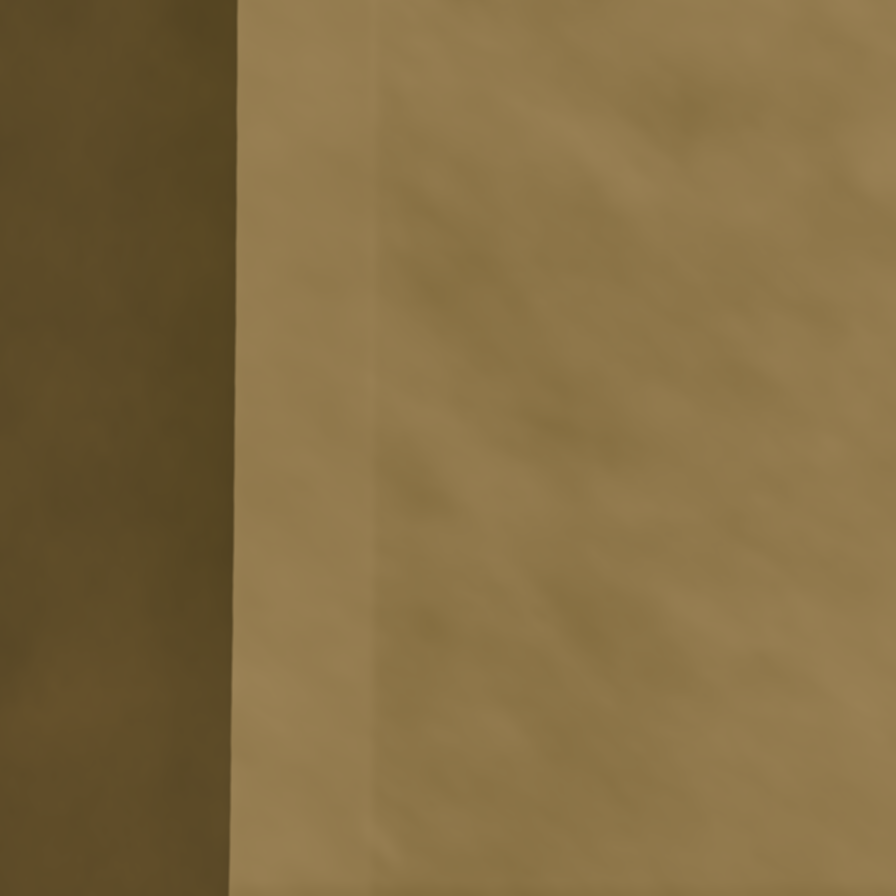
This texture is drawn by a WebGL 2 fragment shader. Its source:

```glsl
#version 300 es
precision highp float;

uniform vec2 u_resolution;
out vec4 fragColor;

const vec3 SHADE = vec3(0.362, 0.292, 0.154);
const vec3 SHADE_DEEP = vec3(0.336, 0.272, 0.132);
const vec3 SHADE_WARM = vec3(0.405, 0.322, 0.172);
const vec3 PAPER_DARK = vec3(0.520, 0.430, 0.252);
const vec3 PAPER_LIGHT = vec3(0.622, 0.522, 0.350);

float hash(vec2 p) {
  return fract(sin(dot(p, vec2(127.1, 311.7))) * 43758.5453);
}

float valueNoise(vec2 p) {
  vec2 cell = floor(p);
  vec2 f = fract(p);
  f = f * f * (3.0 - 2.0 * f);
  float low = mix(hash(cell), hash(cell + vec2(1.0, 0.0)), f.x);
  float high = mix(hash(cell + vec2(0.0, 1.0)), hash(cell + 1.0), f.x);
  return mix(low, high, f.y);
}

float fbm(vec2 p, int octaves) {
  float sum = 0.0;
  float weight = 0.5;
  for (int i = 0; i < octaves; i++) {
    sum += weight * (valueNoise(p) - 0.5);
    p = mat2(1.6, 1.2, -1.2, 1.6) * p + 17.3;
    weight *= 0.5;
  }
  return sum;
}

// Rotates so that x runs along a diagonal falling by the angle
vec2 alongGrain(vec2 p, float angle) {
  float c = cos(angle);
  float s = sin(angle);
  return vec2(c * p.x - s * p.y, s * p.x + c * p.y);
}

// Soft tilted ellipse, one at its centre
float spot(vec2 p, vec2 centre, vec2 radius, float angle) {
  vec2 d = alongGrain(p - centre, angle) / radius;
  return exp(-dot(d, d));
}

// Broad light and dark areas of the lit sheet
float sheetTone(vec2 p) {
  float tone = 0.36 + 0.16 * smoothstep(0.72, 1.0, p.x);
  tone += 0.26 * spot(p, vec2(0.53, 0.92), vec2(0.16, 0.07), 0.6);
  tone += 0.24 * spot(p, vec2(0.81, 0.97), vec2(0.11, 0.06), 0.5);
  tone += 0.12 * spot(p, vec2(0.72, 0.81), vec2(0.12, 0.04), 0.5);
  tone += 0.20 * spot(p, vec2(0.51, 0.49), vec2(0.10, 0.035), 0.8);
  tone += 0.14 * spot(p, vec2(0.74, 0.56), vec2(0.10, 0.04), 0.5);
  tone += 0.18 * spot(p, vec2(0.86, 0.28), vec2(0.17, 0.08), 0.6);
  tone += 0.16 * spot(p, vec2(0.82, 0.11), vec2(0.09, 0.05), 0.7);
  tone -= 0.12 * spot(p, vec2(0.62, 0.68), vec2(0.16, 0.10), 0.3);
  tone -= 0.16 * spot(p, vec2(0.63, 0.56), vec2(0.05, 0.04), 0.4);
  tone -= 0.14 * spot(p, vec2(0.70, 0.50), vec2(0.07, 0.02), 0.3);
  tone -= 0.16 * spot(p, vec2(0.67, 0.27), vec2(0.14, 0.14), 0.6);
  tone -= 0.12 * spot(p, vec2(0.46, 0.34), vec2(0.05, 0.18), 0.0);
  tone -= 0.16 * spot(p, vec2(0.78, 0.89), vec2(0.10, 0.04), 0.4);
  return tone;
}

// Flap between the boundary and the crease
float stripTone(vec2 p) {
  float tone = 0.52 + 0.10 * spot(p, vec2(0.30, 0.82), vec2(0.08, 0.15), 0.0);
  tone += 0.13 * spot(p, vec2(0.31, 0.24), vec2(0.10, 0.25), 0.0);
  tone -= 0.08 * spot(p, vec2(0.37, 0.66), vec2(0.05, 0.12), 0.0);
  return tone;
}

vec3 litPaper(vec2 p, float creaseX) {
  vec2 g = alongGrain(p, 0.62);
  g += 0.025 * vec2(fbm(p * 7.0, 2), fbm(p * 7.0 + 31.0, 2));
  float mottling = fbm(g * vec2(9.0, 17.0), 3);
  float wrinkles = fbm(g * vec2(24.0, 42.0) + 5.0, 3);
  float crease = p.x - creaseX;
  float strip = 1.0 - smoothstep(-0.010, 0.014, crease);
  float tone = mix(sheetTone(p), stripTone(p), strip);
  float amount = mix(1.0, 0.7, strip);
  tone += amount * (0.62 * mottling + 0.24 * wrinkles);
  // Faint broken ridge and the small bright fold near its foot
  float ridge = 0.4 + 0.6 * valueNoise(vec2(3.0, p.y * 14.0));
  tone += 0.11 * ridge * exp(-pow(crease / 0.006, 2.0));
  tone += 0.26 * spot(p, vec2(0.43, 0.055), vec2(0.035, 0.012), 0.9);
  tone -= 0.22 * (1.0 - smoothstep(0.0, 0.02, p.y));
  return mix(PAPER_DARK, PAPER_LIGHT, clamp(tone, -0.1, 1.1));
}

vec3 shadedSide(vec2 p, float edgeX) {
  float nearEdge = smoothstep(0.16, 0.01, edgeX - p.x) * smoothstep(0.1, 0.45, p.y);
  vec3 colour = mix(SHADE, SHADE_DEEP, 0.85 * nearEdge);
  colour = mix(colour, SHADE_WARM, 0.75 * spot(p, vec2(0.06, 0.20), vec2(0.14, 0.06), -0.45));
  colour = mix(colour, SHADE_WARM, 0.35 * spot(p, vec2(0.08, 0.04), vec2(0.14, 0.08), 0.0));
  float mottling = fbm(p * vec2(14.0, 11.0), 4);
  float weave = fbm(p * vec2(70.0, 50.0), 2);
  return colour * (1.0 + 0.12 * mottling + 0.04 * weave);
}

void main() {
  vec2 p = gl_FragCoord.xy / u_resolution;
  float pixel = 1.0 / u_resolution.x;

  // Slightly bowed boundary and the parallel crease
  float edgeX = 0.2555 + 0.0155 * p.y - 0.0060 * p.y * p.y;
  edgeX += 0.0012 * fbm(vec2(p.y * 40.0, 2.0), 3);
  float creaseX = 0.411 + 0.006 * p.y;
  float distanceToEdge = p.x - edgeX;

  vec3 paper = litPaper(p, creaseX);
  paper += 0.015 * exp(-abs(distanceToEdge) / 0.006);
  vec3 shade = shadedSide(p, edgeX);
  shade *= 1.0 - 0.05 * exp(-abs(distanceToEdge) / 0.006);

  float blur = max(0.0022, pixel);
  vec3 colour = mix(shade, paper, smoothstep(-blur, blur, distanceToEdge));
  fragColor = vec4(colour, 1.0);
}
```
